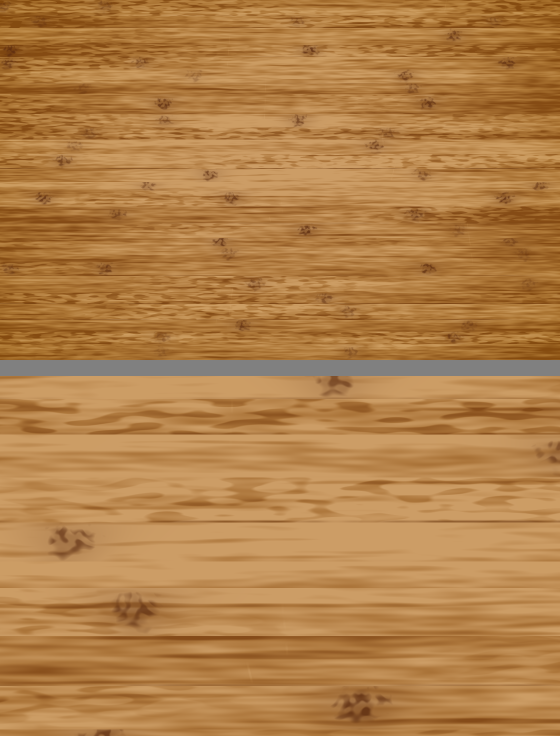
Top, the full canvas; bottom, a detail of the centre.
Reproduce this texture procedurally as a Shadertoy shader.

```glsl
// Bamboo board: thin horizontal strips with jittered seams and fibrous grain.
// Stretched gradient noise makes fibres and flecks; each strip repeats dark
// nodes at hashed positions, and a soft light falls off towards the corners.

const float STRIPS = 26.0;          // strips per canvas height
const float SEAM_JITTER = 0.5;      // irregularity of strip heights
const float NODE_SPACING = 0.78;    // mean distance of nodes along a strip
const vec2 NODE_SIZE = vec2(0.027, 0.020);
const float STRIP_CONTRAST = 0.40;
const float STREAK_CONTRAST = 0.52;
const float FIBRE_CONTRAST = 0.62;
const float THREAD_CONTRAST = 0.40; // long thin dark threads
const float FLECK_CONTRAST = 0.42;
const float FALLOFF = 1.35;         // darkening towards the corners
const int SCRATCHES = 10;

const vec3 DARK_WOOD = vec3(0.52, 0.295, 0.085);
const vec3 MID_WOOD = vec3(0.675, 0.462, 0.217);
const vec3 PALE_WOOD = vec3(0.80, 0.615, 0.385);
const vec3 NODE_BROWN = vec3(0.36, 0.17, 0.06);
const vec3 SEAM_BROWN = vec3(0.43, 0.23, 0.07);

float hash(vec2 p) {
    vec3 q = fract(vec3(p.xyx) * vec3(0.1031, 0.1030, 0.0973));
    q += dot(q, q.yzx + 33.33);
    return fract((q.x + q.y) * q.z);
}

float cornerSlope(vec2 cell, vec2 offset) {
    float angle = 6.2832 * hash(cell);
    return dot(vec2(cos(angle), sin(angle)), offset);
}

// Gradient noise, roughly -0.7 to 0.7
float noise(vec2 p) {
    vec2 i = floor(p), f = p - i;
    vec2 u = f * f * f * (f * (f * 6.0 - 15.0) + 10.0);
    vec2 e = vec2(0.0, 1.0);
    float low = mix(cornerSlope(i, f), cornerSlope(i + e.yx, f - e.yx), u.x);
    float high = mix(cornerSlope(i + e, f - e), cornerSlope(i + e.yy, f - e.yy), u.x);
    return mix(low, high, u.y);
}

float seamHeight(float i) {
    return (i + SEAM_JITTER * (hash(vec2(i, 3.0)) - 0.5)) / STRIPS;
}

float stripIndex(float y) {
    float i = floor(y * STRIPS);
    if (y < seamHeight(i)) return i - 1.0;
    return y > seamHeight(i + 1.0) ? i + 1.0 : i;
}

// Offset from the nearest node (xy) and its strength (z)
vec3 nearestNode(vec2 p, float strip, float middle) {
    float along = p.x / NODE_SPACING + 7.0 * hash(vec2(strip, 11.0));
    vec2 id = vec2(floor(along), strip);
    float centre = id.x + mix(0.12, 0.88, hash(id + 20.0));
    float strength = mix(0.35, 1.0, hash(id + 50.0)) * step(0.08, hash(id + 80.0));
    return vec3((along - centre) * NODE_SPACING, p.y - middle, strength);
}

// Faint straight knife marks crossing the grain
float scratchMarks(vec2 p, float aspect) {
    float marks = 0.0;
    for (int i = 0; i < SCRATCHES; i++) {
        vec2 seed = vec2(float(i), 91.0);
        vec2 d = p - vec2(aspect * mix(0.25, 0.85, hash(seed)), hash(seed + 5.0));
        d.x -= d.y * 0.5 * (hash(seed + 9.0) - 0.5);
        float reach = mix(0.03, 0.12, hash(seed + 13.0));
        marks += (1.0 - smoothstep(0.0004, 0.0016, abs(d.x)))
               * (1.0 - smoothstep(0.3 * reach, reach, abs(d.y)))
               * smoothstep(-0.2, 0.3, noise(p * 60.0));
    }
    return marks;
}

vec3 boardColour(vec2 p, float aspect) {
    float strip = stripIndex(p.y);
    float bottom = seamHeight(strip), top = seamHeight(strip + 1.0);
    float across = (p.y - bottom) / (top - bottom);
    vec3 node = nearestNode(p, strip, 0.5 * (bottom + top));
    vec2 q = node.xy / NODE_SIZE;

    // Grain, bulging slightly around the node
    vec2 g = p + vec2(37.0 * hash(vec2(strip, 1.0)), strip * 0.37);
    g.y += 0.003 * noise(g * vec2(3.0, 8.0)) - 0.15 * node.y * node.z * exp(-0.4 * q.x * q.x);
    float streak = noise(g * vec2(1.6, 48.0));
    float fibre = 0.6 * noise(g * vec2(6.0, 140.0)) + 0.6 * noise(g * vec2(20.0, 210.0) + 40.0);
    float thread = smoothstep(0.2, 0.5, noise(g * vec2(3.0, 125.0) + 25.0));
    float fleckZone = smoothstep(-0.15, 0.4, noise(g * vec2(1.3, 7.0) + 70.0)
                    + 0.7 * (hash(vec2(strip, 6.0)) - 0.5));
    float fleck = smoothstep(0.0, 0.22, noise(g * vec2(26.0, 150.0) + 15.0)) - 0.35;

    // Tone from strip, grain and light
    vec2 fromCentre = vec2(p.x / aspect, p.y) - 0.5;
    float light = 0.167 - dot(fromCentre, fromCentre);
    float tone = 0.58 + STRIP_CONTRAST * (hash(vec2(strip, 2.0)) - 0.5);
    tone += 0.22 * (across - 0.5) * (hash(vec2(strip, 4.0)) * 2.0 - 0.7);
    tone += STREAK_CONTRAST * streak + FIBRE_CONTRAST * fibre - THREAD_CONTRAST * thread;
    tone += FALLOFF * light - FLECK_CONTRAST * fleck * fleckZone;
    tone = clamp(tone + 0.1 * scratchMarks(p, aspect), 0.0, 1.0);
    vec3 colour = mix(DARK_WOOD, MID_WOOD, min(tone * 2.0, 1.0));
    colour = mix(colour, PALE_WOOD, max(tone * 2.0 - 1.0, 0.0));
    colour.b += 0.09 * light;

    // Broken seam at the foot of the strip
    float seam = 1.0 - smoothstep(0.0006, 0.0028, p.y - bottom);
    float seamStrength = 0.75 * pow(hash(vec2(strip, 8.0)), 1.5);
    float seamBreaks = smoothstep(-0.35, 0.3, noise(vec2(g.x * 5.0, strip)) + 0.4 * noise(vec2(g.x * 31.0, strip)));
    colour = mix(colour, SEAM_BROWN, seam * seamStrength * seamBreaks);

    // Node: ragged brown patch with fine dark creases
    q.x /= 1.0 + 0.3 * clamp(q.y, -1.0, 1.0);
    float ragged = length(q) + 0.6 * noise(g * vec2(75.0, 130.0));
    float patchMask = 1.0 - smoothstep(0.3, 1.15, ragged);
    float crease = smoothstep(-0.1, 0.25, noise(vec2(g.x * 110.0 + 2.0 * q.y * q.x, g.y * 140.0)));
    float halo = 0.2 * exp(-0.4 * dot(q, q));
    return mix(colour, NODE_BROWN, node.z * max(halo, patchMask * (0.4 + 0.45 * crease)));
}

void mainImage(out vec4 fragColor, in vec2 fragCoord) {
    float aspect = iResolution.x / iResolution.y;
    vec3 sum = vec3(0.0);
    // Four samples per pixel smooth seams and fibres
    for (int k = 0; k < 4; k++) {
        vec2 shift = vec2(float(k % 2), float(k / 2)) * 0.5 - 0.25;
        sum += boardColour((fragCoord + shift) / iResolution.y, aspect);
    }
    fragColor = vec4(sum * 0.25, 1.0);
}
```
